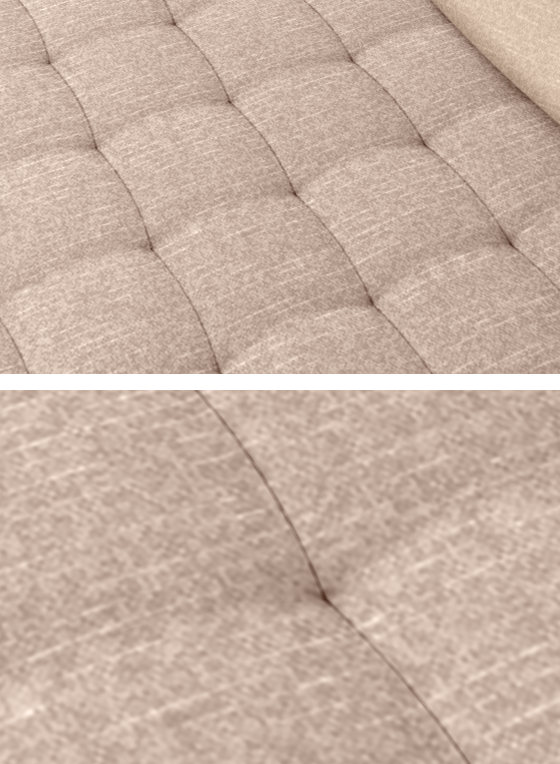
Top, the full canvas; bottom, a detail of the centre.
Give the GLSL for this texture, as a WebGL 2 fragment shader.

```glsl
#version 300 es
// Tufted beige linen cushion in perspective, with a bolster in the top right corner.
precision highp float;
uniform vec2 u_resolution;
out vec4 fragColor;

// Colours: tone 0 is shadow, tone 1 is light
const vec3 SHADOW = vec3(0.51, 0.405, 0.35);
const vec3 LIGHT = vec3(0.88, 0.80, 0.745);
const vec3 BOLSTER_TINT = vec3(1.01, 1.0, 0.96);

// Quilting grid (column, row) to canvas, in units of canvas height
const mat3 GRID_TO_CANVAS = mat3(0.3555, 0.1436, 0.043,
                                 0.1041, -0.2749, -0.08,
                                 0.1328, 0.8301, 1.0);
const vec2 BOW = vec2(0.05, 0.12);        // sag of seams and folds between tufts
const float SEAM_WIDTH = 0.001;           // half width, in grid cells
const float SEAM_DEPTH = 0.5;
const float TUFT_DEPTH = 0.5;
const vec2 GRAIN_DENSITY = vec2(76.0, 60.0);
const float SLUB_ROWS = 15.0;             // pale threads per cell
const float SLUB_WIDTH = 0.13;            // share of the thread spacing
const vec2 BOLSTER_EDGE = vec2(1.152, 1.0);
const vec2 BOLSTER_NORMAL = vec2(0.695, 0.719);

float hash(vec2 p) {
    vec3 q = fract(p.xyx * vec3(0.1031, 0.1030, 0.0973));
    q += dot(q, q.yzx + 33.33);
    return fract((q.x + q.y) * q.z);
}

float noise(vec2 p) {
    vec2 i = floor(p), f = fract(p);
    f *= f * (3.0 - 2.0 * f);
    return mix(mix(hash(i), hash(i + vec2(1, 0)), f.x),
               mix(hash(i + vec2(0, 1)), hash(i + 1.0), f.x), f.y);
}

// Parabolic bulge, zero at every whole number
vec2 arc(vec2 t) {
    vec2 f = fract(t);
    return 4.0 * f * (1.0 - f);
}

// Linen: fine grain, a crossed weave, and thin broken pale threads
float linen(vec2 c) {
    float grain = noise(c * GRAIN_DENSITY) - 0.5;
    float patches = noise(c * GRAIN_DENSITY * vec2(0.3, 0.6) + 17.0) - 0.5;
    float weave = sin(c.x * 230.0 + c.y * 50.0) * sin(c.y * 180.0 - c.x * 40.0);
    float row = c.y * SLUB_ROWS;
    float id = floor(row);
    float off = (fract(row) - 0.3 - 0.4 * hash(vec2(id, 7.0))) / SLUB_WIDTH;
    float along = noise(vec2(c.x * 6.0 + 9.0 * hash(vec2(id, 2.0)), id + 0.5));
    float slub = exp(-off * off) * smoothstep(0.25, 0.75, along);
    slub *= 0.4 + noise(c * GRAIN_DENSITY * 0.7 + 5.0);
    return 0.38 * grain + 0.13 * patches + 0.05 * weave + 0.24 * slub - 0.025;
}

// Brightness step across a crease: dark before it, pale after it
float creaseShade(float d, float softness, float dark, float pale) {
    float before = -dark * exp(-abs(d) / 0.14);
    float after = pale * exp(-abs(d) / 0.17);
    return mix(before, after, smoothstep(-softness, softness, d));
}

float cushionTone(vec2 p) {
    vec3 h = inverse(GRID_TO_CANVAS) * vec3(p, 1.0);
    vec2 g = h.xy / h.z;
    vec2 sag = arc(g);
    vec2 c = g + vec2(-BOW.x * sag.y, BOW.y * sag.x);
    vec2 e = c - floor(c + 0.5);          // signed offset from nearest crease
    vec2 f = fract(c);
    vec2 id = floor(c);
    float aa = fwidth(g.x);

    // Broad light and pillow relief
    float tone = 0.86 - 0.13 * p.x + 0.05 * (p.y - 0.5);
    tone += 0.04 * (hash(id + 3.0) - 0.5) + 0.05 * (noise(g * 3.0) - 0.5);
    tone += creaseShade(e.x, 0.015 + 0.03 * sag.y, 0.17, 0.08);
    tone += creaseShade(e.y, 0.02 + 0.08 * sag.x, 0.21, 0.12);

    // Pulled wrinkles, differing from pad to pad
    float pull = hash(id + 11.0) * exp(-4.0 * f.y) * sag.x;
    tone += 0.07 * pull * sin(f.x * 34.0 + 2.0 * f.y + 6.0 * hash(id));
    float tuck = (e.x - 0.07 - 0.03 * sin(f.y * 3.0)) / 0.022;
    tone -= 0.14 * exp(-tuck * tuck) * exp(-3.0 * f.y) * smoothstep(0.0, 0.12, f.y);

    // Stitched seam, fold line and tuft
    float nearTuft = exp(-length(e * vec2(1.0, 0.75)) / 0.035);
    float seam = 1.0 - smoothstep(SEAM_WIDTH, SEAM_WIDTH + 0.004 + aa, abs(e.x));
    tone -= SEAM_DEPTH * seam * (0.55 + 0.45 * noise(vec2(id.x, g.y * 30.0)));
    tone -= 0.16 * exp(-abs(e.y) / 0.025) * exp(-abs(e.x) / 0.13);
    tone -= TUFT_DEPTH * nearTuft;
    return tone + linen(mix(g, c, 0.3));
}

float bolsterTone(vec2 p, float depth, float along) {
    float tone = mix(0.42, 0.92, smoothstep(-0.02, 0.07, depth));
    tone += 0.04 * sin(depth * 14.0) - 0.06 * along;
    return tone + 0.7 * linen(vec2(along + 0.35 * depth, depth - 0.35 * along) * 3.2);
}

void main() {
    vec2 p = gl_FragCoord.xy / u_resolution.y;
    float along = dot(p - BOLSTER_EDGE, vec2(BOLSTER_NORMAL.y, -BOLSTER_NORMAL.x));
    float depth = dot(p - BOLSTER_EDGE, BOLSTER_NORMAL) + 0.008 * sin(along * 6.5);

    // Cushion, darkened where the bolster rests on it
    float tone = cushionTone(p);
    float reach = 0.008 + 0.045 * clamp(along, 0.0, 0.5);
    tone -= 0.75 * exp(min(depth, 0.0) / reach);
    vec3 color = mix(SHADOW, LIGHT, max(tone, -0.6));

    // Bolster
    vec3 roll = mix(SHADOW, LIGHT, bolsterTone(p, depth, along)) * BOLSTER_TINT;
    float soft = 0.002 + 0.5 / u_resolution.y;
    color = mix(color, roll, smoothstep(-soft, soft, depth));
    fragColor = vec4(clamp(color, 0.0, 1.0), 1.0);
}
```
